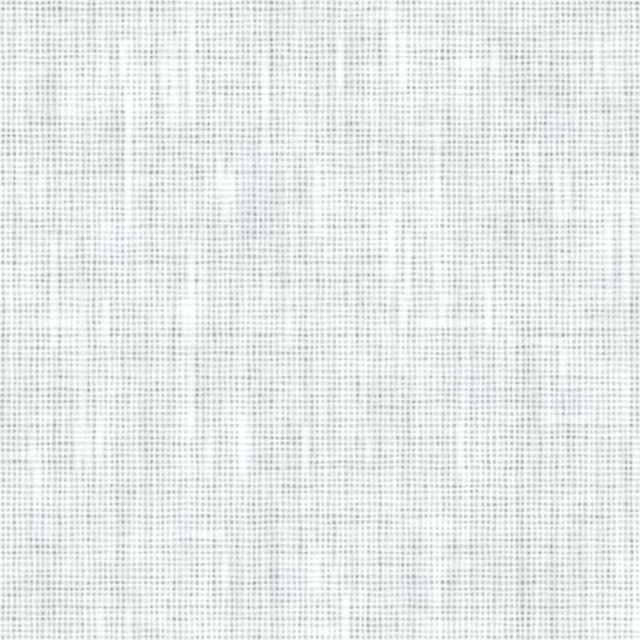
Reproduce this texture procedurally as a WebGL 1 fragment shader.

```glsl
precision highp float;
// Pale open linen weave: a fine, straight grid of threads with grey gaps.
// Each gap row and column is narrowed by noise stretched along the thread,
// which closes some of them into thin white slubs, mostly upright.

uniform vec2 u_resolution;

const vec2 THREADS = vec2(112.0, 106.0);    // threads across the canvas
const float WOBBLE = 0.25;                  // sideways drift, in threads
const float HOLE_DEPTH = 0.090;             // darkness of the open corners
const float GROOVE_DEPTH = 0.125;           // darkness between two threads
const float SLUB_GLOW = 0.025;              // extra light on thick threads
const float STREAK_GLOW = 0.055;            // narrow upright light and shade
const float BAND_GLOW = 0.025;              // narrow level light and shade
const float CLOUD_GLOW = 0.025;             // large uneven patches
const float GRAIN_GLOW = 0.035;             // fibre finer than a thread
const vec3 THREAD_COLOR = vec3(0.982, 1.0, 1.0);
const vec3 SHADE_TINT = vec3(1.02, 0.99, 0.98);
const vec3 COOL_TINT = vec3(-0.002, -0.008, 0.008);

float hash(vec2 p) {
  vec3 q = fract(vec3(p.xyx) * 0.1031);
  q += dot(q, q.yzx + 33.33);
  return fract((q.x + q.y) * q.z);
}

vec2 gradient(vec2 cell) {
  float angle = 6.28318 * hash(cell);
  return vec2(cos(angle), sin(angle));
}

// Gradient noise, about -0.7 to 0.7
float noise(vec2 p) {
  vec2 i = floor(p);
  vec2 f = p - i;
  vec2 w = f * f * f * (f * (f * 6.0 - 15.0) + 10.0);
  vec2 e = vec2(1.0, 0.0);
  float low = mix(dot(gradient(i), f),
                  dot(gradient(i + e), f - e), w.x);
  float high = mix(dot(gradient(i + e.yx), f - e.yx),
                   dot(gradient(i + e.xx), f - e.xx), w.x);
  return mix(low, high, w.y);
}

// How far a thread has swollen over its gap: 0 open, 1 closed
float slub(float id, float along, float threshold) {
  float swell = noise(vec2(id * 5.37 + 0.31, along * 5.0));
  return smoothstep(threshold, threshold + 0.16, swell);
}

// Width of one gap, varying from thread to thread and along its length
float openness(float id, float along, float seed) {
  float fixedPart = 0.4 * (hash(vec2(id, seed)) - 0.5);
  float runningPart = 0.6 * noise(vec2(id * 3.71 + seed, along * 24.0));
  return 1.0 + fixedPart + runningPart;
}

void main() {
  vec2 uv = gl_FragCoord.xy / min(u_resolution.x, u_resolution.y);

  // Thread coordinates with a slight, short drift
  vec2 drift = vec2(noise(uv * vec2(70.0, 20.0) + 7.3),
                    noise(uv * vec2(20.0, 70.0) + 51.7));
  vec2 weave = uv * THREADS + WOBBLE * drift;
  vec2 id = floor(weave);

  // Gaps run through the cell centres and vanish at the cell edges
  vec2 profile = 0.5 - 0.5 * cos(6.28318 * weave);
  vec2 swell = vec2(slub(id.x, uv.y, 0.30),
                    slub(id.y + 211.0, uv.x, 0.38));
  vec2 width = vec2(openness(id.x, uv.y, 17.0), openness(id.y, uv.x, 83.0));
  vec2 gap = profile * width * (1.0 - vec2(0.9, 0.75) * swell);

  // Dark corners, each of its own strength, and the fainter grooves
  float hole = gap.x * gap.y * (0.5 + hash(id + 400.0));
  float groove = 0.5 * (gap.x + gap.y);
  float shade = HOLE_DEPTH * hole + GROOVE_DEPTH * groove;

  // Light from slubs, streaks, patches and fine fibre
  vec2 crown = swell * profile;
  float glow = SLUB_GLOW * max(crown.x, 0.7 * crown.y);
  glow += STREAK_GLOW * noise(uv * vec2(72.0, 4.0) + 19.1);
  glow += BAND_GLOW * noise(uv * vec2(8.0, 72.0) + 37.9);
  glow += CLOUD_GLOW * noise(uv * 9.0 + 3.7);
  glow += GRAIN_GLOW * noise(uv * 190.0 + 61.3);

  float coolPatch = smoothstep(0.3, 0.55, noise(uv * vec2(9.0, 7.0) + 91.9));
  vec3 color = THREAD_COLOR - shade * SHADE_TINT + glow + COOL_TINT * coolPatch;
  gl_FragColor = vec4(clamp(color, 0.0, 1.0), 1.0);
}
```
